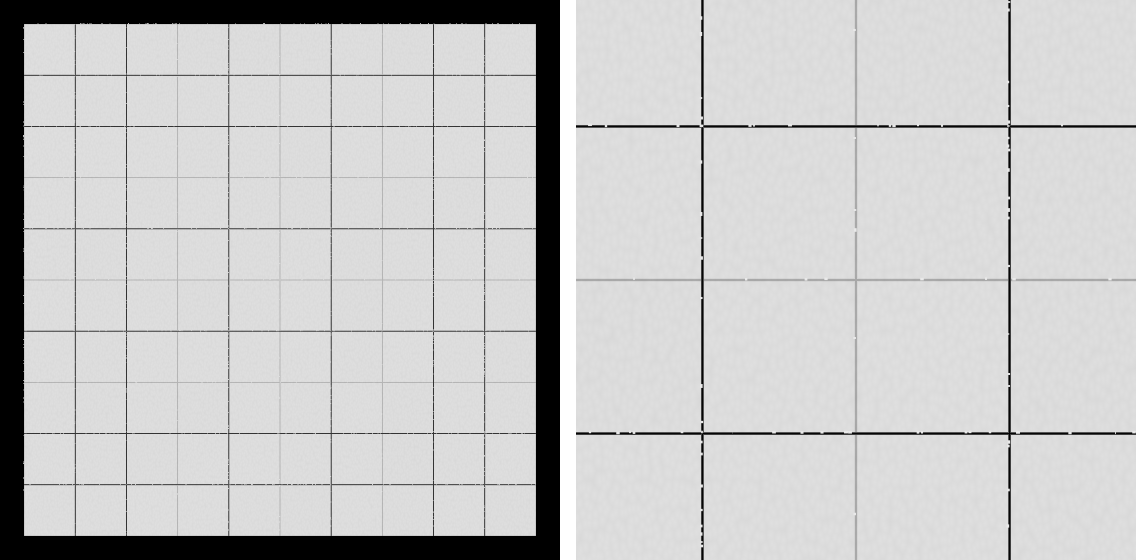
Left, the full canvas; right, a detail of the centre.
Give the GLSL for this pattern, as a Shadertoy shader.

```glsl
// Ten by ten pale grey tiles on black, with thin seams and chipped edges.
#define TILES 10.0
#define MARGIN 0.043
#define SEAM_WIDTH 0.0014
#define CHIP_WIDTH 0.0015
#define CHIP_RATE 420.0
#define CHIP_AMOUNT 0.24
#define GRAIN_SCALE 210.0
#define GRAIN_DEPTH 0.025
#define FAINT_SEAM 0.24
#define TILE_COLOR vec3(0.863)
#define CHIP_COLOR vec3(0.915)
#define SEAM_COLOR vec3(0.02)

float hash(vec2 p) {
    vec3 q = fract(vec3(p.xyx) * 0.1031);
    q += dot(q, q.yzx + 33.33);
    return fract((q.x + q.y) * q.z);
}

// Distance to the nearest scattered point
float cellular(vec2 p) {
    vec2 cell = floor(p), f = fract(p);
    float nearest = 2.0;
    for (int y = -1; y <= 1; y++)
        for (int x = -1; x <= 1; x++) {
            vec2 o = vec2(x, y), id = cell + o;
            vec2 point = o + vec2(hash(id), hash(id + 71.7));
            nearest = min(nearest, length(point - f));
        }
    return nearest;
}

// Share of a pixel covered by a band of the given width
float band(float d, float width, float px) {
    float overlap = min(d + 0.5 * px, 0.5 * width) - max(d - 0.5 * px, -0.5 * width);
    return clamp(overlap / px, 0.0, 1.0);
}

// x: seam opacity, y: chip opacity, for the seam nearest to "across"
vec2 seam(float across, float along, float axis, float px) {
    float size = (1.0 - 2.0 * MARGIN) / TILES;
    float index = floor((across - MARGIN) / size + 0.5);
    float d = across - MARGIN - index * size;
    float inside = band(along - 0.5, 1.0 - 2.0 * MARGIN, px);

    // Alternate seams near the middle are faint
    bool faint = abs(index - 0.5 * TILES) < 3.0 && mod(index, 2.0) > 0.5;
    float strength = faint ? FAINT_SEAM : 1.0;
    float inner = step(0.5, index) * step(index, TILES - 0.5);
    float line = band(d, SEAM_WIDTH, px) * strength * inner;

    // Chips gather in clusters and break the seam
    float s = along * CHIP_RATE;
    vec2 id = vec2(floor(s), index + 20.0 * axis);
    float cluster = 0.6 + 0.4 * sin(along * 37.0 + id.y * 2.3) * sin(along * 83.0 + id.y);
    float amount = CHIP_AMOUNT * cluster * (faint ? 0.25 : 1.0);
    float chipLength = mix(0.35, 1.0, hash(id + 13.1));
    float chip = step(1.0 - amount, hash(id)) * band(fract(s) - 0.5, chipLength, px * CHIP_RATE);
    float shift = 0.0003 + 0.0007 * hash(id + 5.7);
    chip *= band(d + shift, CHIP_WIDTH, px) * step(-0.5, index) * step(index, TILES - 0.5);
    return vec2(line, chip) * inside;
}

void mainImage(out vec4 fragColor, in vec2 fragCoord) {
    float px = 1.0 / min(iResolution.x, iResolution.y);
    vec2 uv = (fragCoord - 0.5 * iResolution.xy) * px + 0.5;
    vec2 p = vec2(uv.x, 1.0 - uv.y);

    // Tile face with fine upright grain
    float grain = cellular(p * GRAIN_SCALE * vec2(1.3, 0.8)) - 0.45;
    float tone = hash(floor((p - MARGIN) / (1.0 - 2.0 * MARGIN) * TILES) + 40.0) - 0.5;
    vec3 face = TILE_COLOR - GRAIN_DEPTH * grain + 0.004 * tone;

    // Black surround
    float extent = 1.0 - 2.0 * MARGIN;
    float sheet = band(p.x - 0.5, extent, px) * band(p.y - 0.5, extent, px);
    vec3 color = face * sheet;

    // Seams first, then the chips over them
    vec2 upright = seam(p.x, p.y, 0.0, px);
    vec2 level = seam(p.y, p.x, 1.0, px);
    color = mix(color, SEAM_COLOR, max(upright.x, level.x));
    color = mix(color, CHIP_COLOR, max(upright.y, level.y));
    fragColor = vec4(color, 1.0);
}
```
